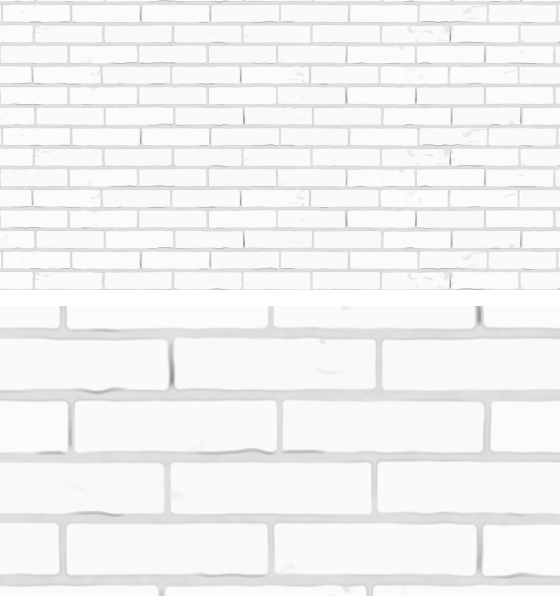
Top: the whole. Bottom: its middle third, enlarged.
Reproduce this texture procedurally as a Shadertoy shader.

```glsl
// A white painted brick wall in running bond: eight bricks across, about fourteen
// courses down. Each brick is a wobbly rounded box; hashes vary its size and tone,
// and noise adds stained edges, dark joints and faint smudges. Repeats every 6 courses.

// Lengths are fractions of the canvas height
const vec2  PITCH        = vec2(0.2393, 0.0709);
const vec2  JOINT        = vec2(0.0080, 0.0128);
const float TOP_OFFSET   = 0.0107;
const float CORNER       = 0.0055;
const float WOBBLE       = 0.0022;
const float SIZE_JITTER  = 0.0018;
const float SOFTNESS     = 0.0016;
const float COURSES      = 6.0;
const float DARK_JOINTS  = 0.24;   // share of upright joints with a dark crack
const float ROW_SHIFT[6] = float[6](0.03, 0.49, -0.01, 0.47, -0.01, 0.51);

const vec3 BRICK  = vec3(0.982);
const vec3 MORTAR = vec3(0.872);
const vec3 SHADE  = vec3(0.800);
const vec3 CRACK  = vec3(0.560);
const vec3 STAIN  = vec3(0.640, 0.635, 0.615);

float hash(vec2 p) {
    return fract(sin(dot(p, vec2(127.1, 311.7))) * 43758.5453);
}

float noise(vec2 p) {
    vec2 i = floor(p), f = fract(p);
    f = f * f * (3.0 - 2.0 * f);
    return mix(mix(hash(i), hash(i + vec2(1, 0)), f.x),
               mix(hash(i + vec2(0, 1)), hash(i + vec2(1, 1)), f.x), f.y);
}

float roundedBox(vec2 p, vec2 halfSize, float radius) {
    vec2 q = abs(p) - halfSize + radius;
    return length(max(q, 0.0)) + min(max(q.x, q.y), 0.0) - radius;
}

void mainImage(out vec4 fragColor, in vec2 fragCoord) {
    vec2 p = fragCoord / iResolution.y;
    float blur = max(SOFTNESS, 0.7 / iResolution.y);

    // Courses count downwards from the top
    float t = mod((1.0 - p.y - TOP_OFFSET) / PITCH.y, COURSES);
    float row = min(floor(t), COURSES - 1.0);
    float across = p.x / PITCH.x - ROW_SHIFT[int(row)];
    vec2 id = vec2(floor(across), row);
    vec2 local = (vec2(across, t) - id - 0.5) * PITCH;
    vec2 wall = vec2(p.x, t * PITCH.y);

    // Brick outline with uneven edges, size and tilt
    vec2 wander = vec2(noise(wall * 45.0), noise(wall * 45.0 + 31.0)) - 0.5;
    vec2 jitter = vec2(hash(id + 3.1), hash(id + 7.7)) - 0.5;
    float tilt = (hash(id + 12.3) - 0.5) * 0.014;
    vec2 q = local + wander * WOBBLE + jitter * SIZE_JITTER;
    q.y += tilt * local.x;
    float d = roundedBox(q, 0.5 * (PITCH - JOINT), CORNER);

    // Mortar, a little darker in patches and along the brick edges
    float patches = noise(wall * vec2(14.0, 30.0) + 5.0);
    float rim = 1.0 - smoothstep(0.0, 0.0035, abs(d - 0.001));
    vec3 mortar = mix(MORTAR, SHADE, 0.65 * rim * smoothstep(0.3, 0.8, patches));
    mortar += 0.025 * (noise(wall * 90.0) - 0.5);

    // Painted face with slight tone changes and rare smudges
    vec3 face = BRICK + 0.010 * (hash(id + 21.0) - 0.5);
    float smear = noise(wall * vec2(50.0, 75.0) + wander * 2.0);
    float smudge = smoothstep(0.72, 0.95, smear) * smoothstep(0.62, 0.85, noise(wall * 9.0 + 17.0));
    face -= 0.07 * smudge;
    vec3 color = mix(face, mortar, smoothstep(-blur, blur, d));

    // Dark cracks in some upright joints, fading along their height
    float joint = floor(across + 0.5);
    float seed = hash(vec2(joint, row) + 41.0);
    float side = (across - joint) * PITCH.x + (hash(vec2(joint, row) + 9.0) - 0.5) * 0.003;
    float crack = 1.0 - smoothstep(0.0008, 0.0036, abs(side + wander.x * 0.002));
    float inside = 1.0 - smoothstep(0.018, 0.029, abs(local.y));
    float fade = mix(0.35, 1.0, smoothstep(-0.02, 0.02, local.y));
    float strength = step(1.0 - DARK_JOINTS, seed) * mix(0.45, 1.0, hash(vec2(seed, row)));
    color = mix(color, CRACK, crack * inside * fade * strength);

    // Broken stains beneath the lower edges
    float low = q.y - 0.5 * (PITCH.y - JOINT.y);
    float line = 1.0 - smoothstep(0.0006, 0.0032, abs(low - 0.0005 + wander.y * 0.003));
    float worn = smoothstep(0.70, 0.92, noise(vec2(wall.x * 17.0, row * 7.0 + 2.0)));
    float ends = smoothstep(0.0, 0.012, 0.5 * PITCH.x - abs(local.x));
    color = mix(color, STAIN, 0.6 * line * worn * ends);

    fragColor = vec4(clamp(color, 0.0, 1.0), 1.0);
}
```
